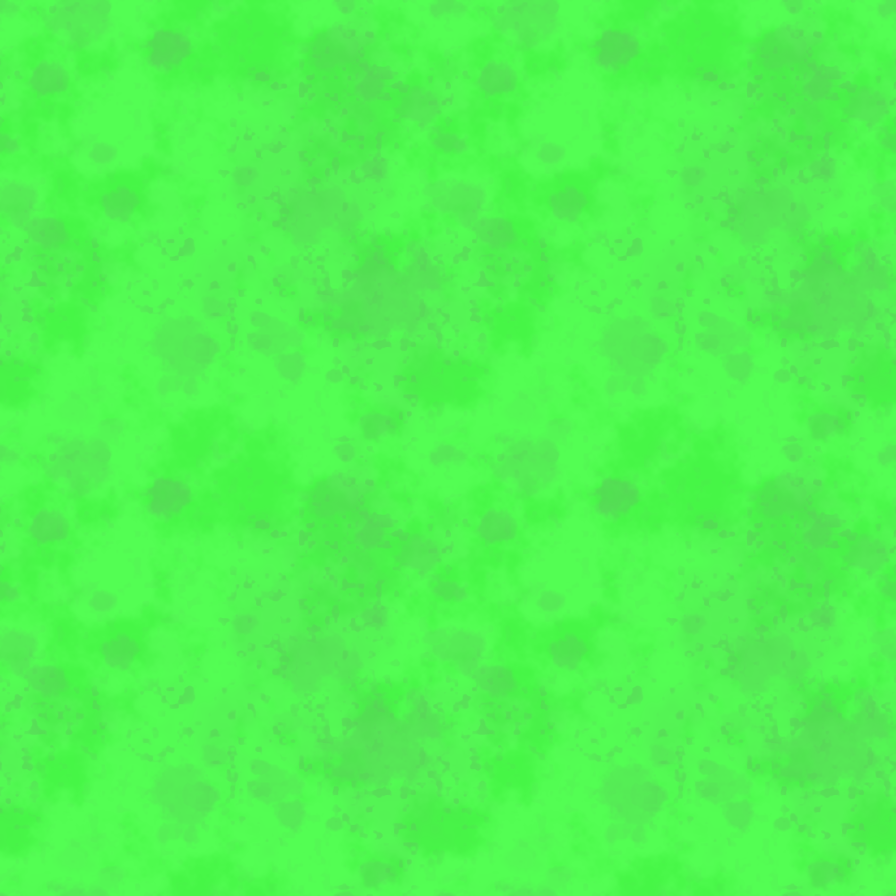
This texture is drawn by a Shadertoy shader. Its source:

```glsl
// Bright green mottled ground, a square tile repeated twice across and down.
// Wrapping value noise gives the mottling and specks; soft blots with
// noise-roughened rims give the greyish stains.

const float REPEATS = 2.0;
const vec3 BRIGHT = vec3(0.325, 0.995, 0.325);
const vec3 VIVID = vec3(0.275, 0.965, 0.275);
const vec3 STAIN = vec3(0.350, 0.810, 0.350);

// Integer hash of a lattice cell, 0 to 1
float hash(ivec2 cell, int seed) {
    uint h = uint(cell.x) * 1597u + uint(cell.y) * 51749u + uint(seed) * 7919u;
    h = (h ^ (h >> 16u)) * 73244475u;
    h = (h ^ (h >> 15u)) * 40503u;
    h = (h ^ (h >> 13u)) * 73244475u;
    h ^= h >> 16u;
    return float(h & 65535u) / 65535.0;
}

ivec2 wrapCell(ivec2 cell, int period) {
    return (cell % period + period) % period;
}

// Value noise that wraps over the unit tile
float noise(vec2 p, int period, int seed) {
    vec2 q = p * float(period);
    ivec2 cell = ivec2(floor(q));
    vec2 f = fract(q);
    f = f * f * f * (f * (f * 6.0 - 15.0) + 10.0);
    float a = hash(wrapCell(cell, period), seed);
    float b = hash(wrapCell(cell + ivec2(1, 0), period), seed);
    float c = hash(wrapCell(cell + ivec2(0, 1), period), seed);
    float d = hash(wrapCell(cell + ivec2(1, 1), period), seed);
    return mix(mix(a, b, f.x), mix(c, d, f.x), f.y);
}

float fbm(vec2 p, int period, int octaves, int seed) {
    float sum = 0.0, total = 0.0, weight = 1.0;
    for (int i = 0; i < octaves; i++) {
        sum += weight * noise(p, period, seed + i);
        total += weight;
        weight *= 0.6;
        period *= 2;
    }
    return sum / total;
}

// Soft ellipse, wrapped over the tile, with a rim displaced by rough
float blot(vec2 p, vec2 centre, vec2 radius, float rough) {
    vec2 d = p - centre;
    d -= round(d);
    float r = length(d / radius) + (rough - 0.5) * 1.8;
    return 1.0 - smoothstep(0.55, 1.15, r);
}

// One faint stain of random size and strength per jittered grid cell
float scatteredBlots(vec2 p, int grid, float rough, int seed) {
    ivec2 home = ivec2(floor(p * float(grid)));
    float cover = 0.0;
    for (int y = -1; y <= 1; y++)
    for (int x = -1; x <= 1; x++) {
        ivec2 cell = wrapCell(home + ivec2(x, y), grid);
        vec2 jitter = vec2(hash(cell, seed), hash(cell, seed + 1));
        float size = mix(0.15, 0.45, hash(cell, seed + 2));
        float strength = 0.45 * smoothstep(0.4, 1.0, hash(cell, seed + 3));
        vec2 radius = vec2(1.2, 0.9) * size / float(grid);
        vec2 centre = (vec2(cell) + jitter) / float(grid);
        cover = max(cover, strength * blot(p, centre, radius, rough));
    }
    return cover;
}

// The distinct stains that make the repeat visible
float mainBlots(vec2 p, float rough) {
    float cover = 0.50 * blot(p, vec2(0.87, 0.34), vec2(0.140, 0.110), rough);
    cover = max(cover, 0.62 * blot(p, vec2(0.38, 0.90), vec2(0.060, 0.050), rough));
    cover = max(cover, 0.50 * blot(p, vec2(0.10, 0.82), vec2(0.055, 0.040), rough));
    cover = max(cover, 0.52 * blot(p, vec2(0.83, 0.80), vec2(0.036, 0.032), rough));
    cover = max(cover, 0.36 * blot(p, vec2(0.17, 0.98), vec2(0.070, 0.065), rough));
    cover = max(cover, 0.38 * blot(p, vec2(0.75, 0.90), vec2(0.070, 0.055), rough));
    cover = max(cover, 0.38 * blot(p, vec2(0.03, 0.55), vec2(0.060, 0.045), rough));
    cover = max(cover, 0.36 * blot(p, vec2(0.71, 0.52), vec2(0.090, 0.060), rough));
    return max(cover, 0.34 * blot(p, vec2(0.39, 0.23), vec2(0.075, 0.065), rough));
}

void mainImage(out vec4 fragColor, in vec2 fragCoord) {
    vec2 p = fract(fragCoord / iResolution.xy * REPEATS);

    // Cloudy base
    float clouds = fbm(p, 7, 5, 11);
    vec3 color = mix(BRIGHT, VIVID, smoothstep(0.38, 0.72, clouds));

    // Stains, slightly uneven inside
    float rough = fbm(p, 18, 4, 31);
    float grain = fbm(p, 40, 3, 47);
    float stain = max(mainBlots(p, rough), scatteredBlots(p, 10, rough, 61));
    stain *= mix(0.8, 1.2, grain);

    // Thin haze and fine specks gathered in patches
    float patches = fbm(p, 5, 4, 83);
    float haze = 0.26 * smoothstep(0.42, 0.80, patches);
    float specks = smoothstep(0.60, 0.82, fbm(p, 52, 2, 97));
    specks *= mix(0.12, 0.55, smoothstep(0.40, 0.64, patches));

    float cover = 1.0 - (1.0 - stain) * (1.0 - haze) * (1.0 - specks);
    fragColor = vec4(mix(color, STAIN, cover), 1.0);
}
```
